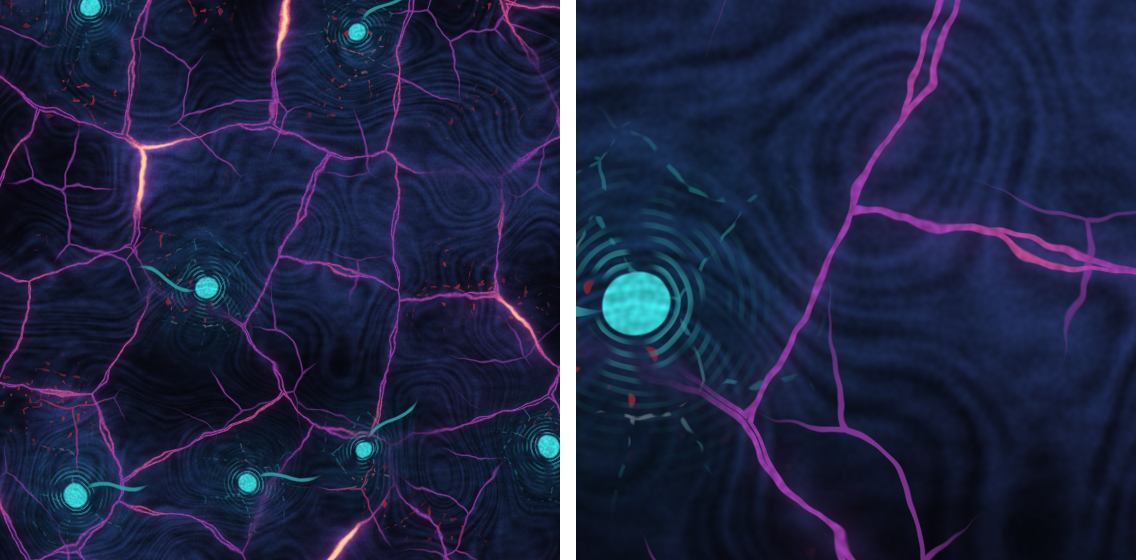
Left: the whole. Right: its middle third, enlarged.
Give the GLSL for this texture, as a Shadertoy shader.

```glsl
// Glowing veins over a dark painted ground, with ringed cyan nodes.
// Veins are warped Voronoi borders at three scales, heated by gradient noise;
// nodes sit on a jittered grid, brush marks follow a flow field.

const vec3 VOID_BLACK = vec3(0.032, 0.036, 0.078);
const vec3 NAVY = vec3(0.10, 0.145, 0.29);
const vec3 TEAL = vec3(0.06, 0.19, 0.31);
const vec3 INDIGO = vec3(0.17, 0.13, 0.33);
const vec3 PLUM = vec3(0.36, 0.12, 0.38);
const vec3 VIOLET = vec3(0.60, 0.23, 0.66);
const vec3 CORAL = vec3(0.95, 0.34, 0.40);
const vec3 PEACH = vec3(1.0, 0.82, 0.64);
const vec3 EMBER = vec3(0.68, 0.15, 0.22);
const vec3 CYAN = vec3(0.22, 0.80, 0.82);
const float MAIN_CELLS = 4.0;
const float BRANCH_CELLS = 7.5;
const float THREAD_CELLS = 12.0;
const float NODE_CELLS = 3.6;
const float NODE_SHARE = 0.62;
const float NODE_RADIUS = 0.025;
const float RING_SPACING = 0.0075;
const float TAU = 6.2832;

vec2 hash2(vec2 p) {
    vec3 q = fract(p.xyx * vec3(0.1031, 0.1030, 0.0973));
    q += dot(q, q.yzx + 33.33);
    return fract((q.xx + q.yz) * q.zy);
}

float slope(vec2 cell, vec2 corner, vec2 f) {
    float a = TAU * hash2(cell + corner + 57.0).x;
    return dot(vec2(cos(a), sin(a)), f - corner);
}

// Gradient noise, roughly -1 to 1
float gnoise(vec2 p) {
    vec2 i = floor(p), f = p - i, e = vec2(0, 1);
    vec2 u = f * f * f * (f * (f * 6.0 - 15.0) + 10.0);
    float low = mix(slope(i, e.xx, f), slope(i, e.yx, f), u.x);
    float high = mix(slope(i, e.xy, f), slope(i, e.yy, f), u.x);
    return 1.4 * mix(low, high, u.y);
}

vec2 gnoise2(vec2 p) { return vec2(gnoise(p), gnoise(p + 31.7)); }

// Distance to the nearest Voronoi border, in canvas units
float veinDistance(vec2 p, float cells, float seed) {
    p = p * cells + seed;
    vec2 i = floor(p), f = p - i, nearCell = vec2(0), toNear = vec2(0);
    float best = 8.0, border = 8.0;
    for (int k = 0; k < 9; k++) {
        vec2 g = vec2(k % 3 - 1, k / 3 - 1), r = g + 0.08 + 0.84 * hash2(i + g) - f;
        if (dot(r, r) < best) { best = dot(r, r); toNear = r; nearCell = g; }
    }
    for (int k = 0; k < 25; k++) {
        vec2 g = nearCell + vec2(k % 5 - 2, k / 5 - 2);
        vec2 r = g + 0.08 + 0.84 * hash2(i + g) - f, across = r - toNear;
        if (dot(across, across) > 0.0001)
            border = min(border, dot(0.5 * (toNear + r), normalize(across)));
    }
    return border / cells;
}

float stroke(float d, float halfWidth, float px) {
    return 1.0 - smoothstep(halfWidth - px, halfWidth + px, d);
}

// Scattered nodes: x core, y rings, z halo, w tendril
vec4 nodes(vec2 p, float px) {
    vec4 sum = vec4(0);
    float broken = smoothstep(-0.35, 0.3, gnoise(p * 42.0));
    for (int k = 0; k < 9; k++) {
        vec2 cell = floor(p * NODE_CELLS) + vec2(k % 3 - 1, k / 3 - 1);
        vec2 rnd = hash2(cell + 11.0);
        if (rnd.x > NODE_SHARE) continue;
        vec2 r = p - (cell + 0.25 + 0.5 * hash2(cell + 71.0)) / NODE_CELLS;
        float size = mix(0.4, 1.0, sqrt(rnd.y)), radius = NODE_RADIUS * size;
        float d = length(r), a = TAU * hash2(cell + 5.0).y;
        float wave = 0.5 + 0.5 * cos(TAU * (d - radius) / RING_SPACING);
        float reach = smoothstep(0.8, 1.1, d / radius) * exp(-max(d - radius, 0.0) / (0.021 * size));
        vec2 dir = vec2(cos(a), sin(a));
        float t = dot(r, dir) / 0.14;
        float side = abs(dot(r, vec2(-dir.y, dir.x)) - 0.012 * sin(t * 6.0));
        float span = smoothstep(0.1, 0.25, t) * (1.0 - smoothstep(0.75, 1.0, t));
        sum = max(sum, vec4(stroke(d, radius * 0.82, px * 1.5),
            smoothstep(0.35, 0.85, wave) * reach * broken,
            exp(-d * d / (0.013 * size)),
            stroke(side, 0.0032 * span, px) * span * step(0.6, size)));
    }
    return sum;
}

void mainImage(out vec4 fragColor, in vec2 fragCoord) {
    float px = 1.0 / iResolution.y;
    vec2 p = fragCoord * px;

    // Jagged warp shared by all veins
    vec2 warped = p + 0.035 * gnoise2(p * 3.0) + 0.014 * gnoise2(p * 9.0)
                + 0.005 * gnoise2(p * 27.0) + 0.0018 * gnoise2(p * 70.0);
    vec4 node = nodes(mix(p, warped, 0.3), px);
    float heat = smoothstep(0.14, 0.55, gnoise(p * 3.3 + 8.3)) * (1.0 - 0.8 * node.z);
    float mainDist = veinDistance(warped, MAIN_CELLS, 3.0);

    // Painted ground with brush marks along flow contours
    float flow = gnoise(p * 2.6 + 4.0) + 0.35 * gnoise(p * 7.0) + 0.6 * node.z;
    float brush = gnoise(vec2(flow * 24.0, (p.x + p.y) * 9.0)) + 0.5 * gnoise(warped * vec2(38, 75));
    float grain = gnoise(p * 210.0);
    float mood = gnoise(p * 2.2 + 17.0) + 0.4 * gnoise(p * 5.0 + 2.0);
    vec3 color = mix(VOID_BLACK, NAVY, smoothstep(-0.35, 0.85, mood + 0.25 * brush));
    color = mix(color, TEAL, 0.6 * node.z);
    color += INDIGO * heat * 0.75 * exp(-mainDist / 0.06);
    color *= 1.0 + 0.32 * brush + 0.14 * grain;
    color += PLUM * (0.25 + 0.6 * heat) * exp(-mainDist / 0.011);

    // Broken threads: cyan beside nodes, ember elsewhere
    float thread = stroke(veinDistance(warped, THREAD_CELLS, 40.0), 0.0011, px);
    thread *= smoothstep(-0.1, 0.25, gnoise(p * 105.0));
    float ember = smoothstep(0.2, 0.5, gnoise(p * 5.5 + 23.0));
    float specks = smoothstep(0.5, 0.65, gnoise(p * 75.0));
    color = mix(color, EMBER, max(thread, specks) * ember * 0.75);
    color = mix(color, CYAN, thread * smoothstep(0.25, 0.7, node.z) * 0.35);

    // Tapering branches
    float presence = smoothstep(-0.05, 0.35, gnoise(p * 4.5 + 51.0));
    float branch = stroke(veinDistance(warped, BRANCH_CELLS, 20.0), 0.0017 * presence, px);
    color = mix(color, mix(VIOLET, EMBER, ember * 0.6), branch * presence * 0.8);

    // Main veins: twin strands that part and rejoin
    float parting = 0.0042 * smoothstep(-0.2, 0.5, gnoise(p * 14.0 + 6.0));
    float strength = smoothstep(-0.6, -0.25, gnoise(p * 3.0 + 77.0));
    float strand = stroke(abs(mainDist - parting), 0.0016 + 0.0018 * heat, px);
    float redness = 0.65 * smoothstep(0.0, 0.6, gnoise(p * 6.0 + 90.0));
    float core = stroke(mainDist, 0.0042 * heat, px * 1.5) * smoothstep(0.25, 0.8, heat);
    color += CORAL * heat * 0.55 * exp(-mainDist / 0.005) * strength;
    color = mix(color, mix(VIOLET, CORAL, max(heat, redness)) * (1.0 + 0.2 * grain), strand * strength * 0.92);
    color = mix(color, PEACH, core * strength);

    // Node tendrils, rings and cores
    color = mix(color, CYAN * 0.8, max(node.w, node.y) * 0.87);
    color = mix(color, CYAN * (1.0 + 0.14 * brush + 0.15 * grain), node.x);
    fragColor = vec4(clamp(color, 0.0, 1.0), 1.0);
}
```
